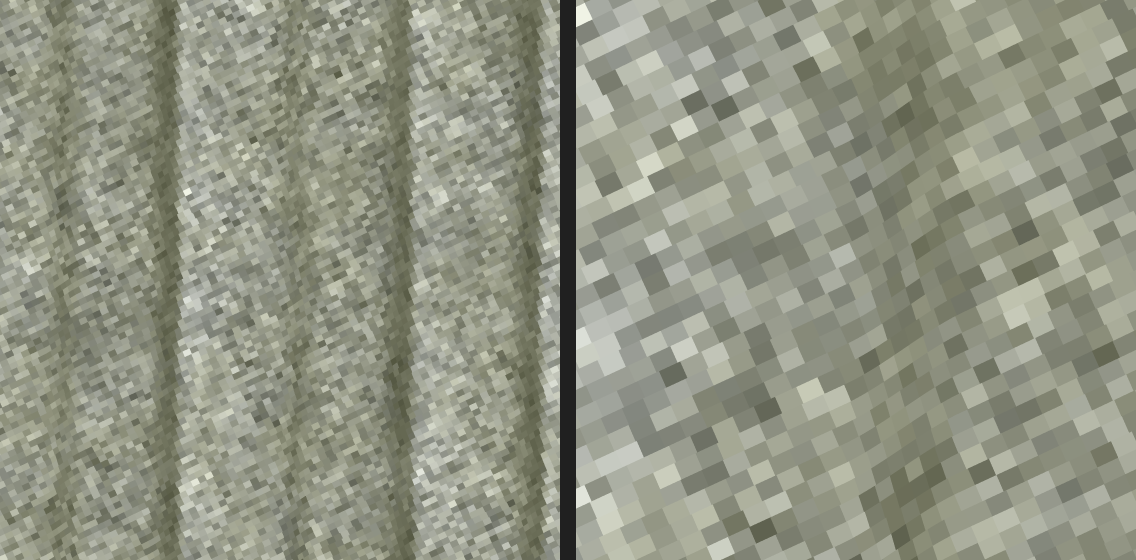
Left, the full canvas; right, a detail of the centre.
Reproduce this texture procedurally as a WebGL 2 fragment shader.

```glsl
#version 300 es
precision highp float;

uniform vec2 u_resolution;
out vec4 fragColor;

const float GRID_ANGLE = 0.436;
const vec2 CELL_SIZE = vec2(0.0138, 0.0108);
const float ROW_SLIP = 0.35;
const float FIRST_FOLD = 0.13;
const float FOLD_SPACING = 0.21;
const float FOLD_SHIFT = 0.023;
const float FOLD_SQUEEZE = 0.022;
const float VALLEY_WIDTH = 0.10;
const float VALLEY_DARKNESS = 0.165;
const float LIP_BRIGHTNESS = 0.105;
const float LIP_FALLOFF = 0.10;
const float BASE_TONE = 0.565;
const float GRAIN_CONTRAST = 0.36;
const float PATCH_CONTRAST = 0.11;
const vec3 OLIVE_TINT = vec3(0.005, 0.016, -0.070);
const vec3 SILVER_TINT = vec3(-0.006, 0.008, -0.022);
const int SAMPLES = 3;

float hash(vec2 p) {
    return fract(sin(dot(p, vec2(127.1, 311.7))) * 43758.5453);
}

float valueNoise(vec2 p) {
    vec2 i = floor(p);
    vec2 f = fract(p);
    f = f * f * (3.0 - 2.0 * f);
    return mix(mix(hash(i), hash(i + vec2(1, 0)), f.x),
               mix(hash(i + vec2(0, 1)), hash(i + vec2(1, 1)), f.x), f.y);
}

mat2 rotation(float angle) {
    float c = cos(angle), s = sin(angle);
    return mat2(c, s, -s, c);
}

float foldEdge(float k) {
    return FIRST_FOLD + k * FOLD_SPACING - mod(k, 2.0) * FOLD_SHIFT;
}

// Every second fold is shallow, except towards the right
float foldDepth(float k) {
    return mix(0.55, 1.0, max(mod(k, 2.0), smoothstep(0.8, 0.95, foldEdge(k))));
}

// Canvas to cloth space: the weave bunches up inside each valley
vec2 toCloth(vec2 p) {
    p.x += 0.016 * (valueNoise(vec2(p.x * 2.0, p.y * 4.0)) - 0.5);
    float x = p.x;
    for (float k = -1.0; k < 5.0; k++) {
        float edge = foldEdge(k);
        p.x += FOLD_SQUEEZE * smoothstep(edge - 0.06, edge + 0.01, x);
    }
    return p;
}

// Returns light on the lip (x) and shadow in the valley (y)
vec2 foldShading(float x) {
    vec2 shading = vec2(0.0);
    for (float k = -1.0; k < 5.0; k++) {
        float d = x - foldEdge(k) - FOLD_SQUEEZE * (k + 2.0);
        float depth = foldDepth(k);
        float softness = mix(0.06, 0.012, depth);
        float pastEdge = smoothstep(-softness, softness, d);
        shading.x += depth * depth * pastEdge * exp(-max(d, 0.0) / LIP_FALLOFF);
        shading.y += depth * smoothstep(-VALLEY_WIDTH, -0.25 * VALLEY_WIDTH, d) * (1.0 - pastEdge);
    }
    return shading;
}

vec3 weave(vec2 p) {
    mat2 turn = rotation(GRID_ANGLE);
    vec2 grid = (toCloth(p) * turn) / CELL_SIZE;

    // Rows of cells, each slipped a little sideways
    float slip = ROW_SLIP * hash(vec2(floor(grid.y), 7.0));
    vec2 cell = floor(grid + vec2(slip, 0.0));
    vec2 center = turn * ((cell + 0.5 - vec2(slip, 0.0)) * CELL_SIZE);

    // Single cells mixed with short runs along both directions
    float grain = 0.65 * (hash(cell) - 0.5)
                + 0.35 * (hash(floor(cell / vec2(2, 1)) + 41.3) - 0.5)
                + 0.35 * (hash(floor(cell / vec2(1, 3)) + 87.9) - 0.5);

    // Broad patches stretched along the columns
    vec2 along = center * turn;
    float streak = valueNoise(along * vec2(26.0, 8.0) + 3.7);
    float bloom = valueNoise(center * vec2(9.0, 7.0) + 11.2);

    vec2 shading = foldShading(center.x);
    float contrast = GRAIN_CONTRAST * mix(0.7, 1.2, bloom) * (1.0 - 0.6 * min(shading.y, 1.0));
    float tone = BASE_TONE + LIP_BRIGHTNESS * shading.x - VALLEY_DARKNESS * shading.y
               + PATCH_CONTRAST * (0.6 * streak + 0.4 * bloom - 0.5)
               + contrast * grain;

    float silver = 0.25 + 0.5 * shading.x - 0.4 * shading.y
                 + 0.7 * (valueNoise(center * 14.0 + 29.0) - 0.5)
                 + 0.5 * (hash(cell + 5.5) - 0.5);
    return tone + mix(OLIVE_TINT, SILVER_TINT, clamp(silver, 0.0, 1.0));
}

void main() {
    // Average subsamples to smooth the cell edges
    vec3 color = vec3(0.0);
    for (int j = 0; j < SAMPLES; j++) {
        for (int i = 0; i < SAMPLES; i++) {
            vec2 offset = (vec2(i, j) + 0.5) / float(SAMPLES) - 0.5;
            color += weave((gl_FragCoord.xy + offset) / u_resolution);
        }
    }
    fragColor = vec4(clamp(color / float(SAMPLES * SAMPLES), 0.0, 1.0), 1.0);
}
```
